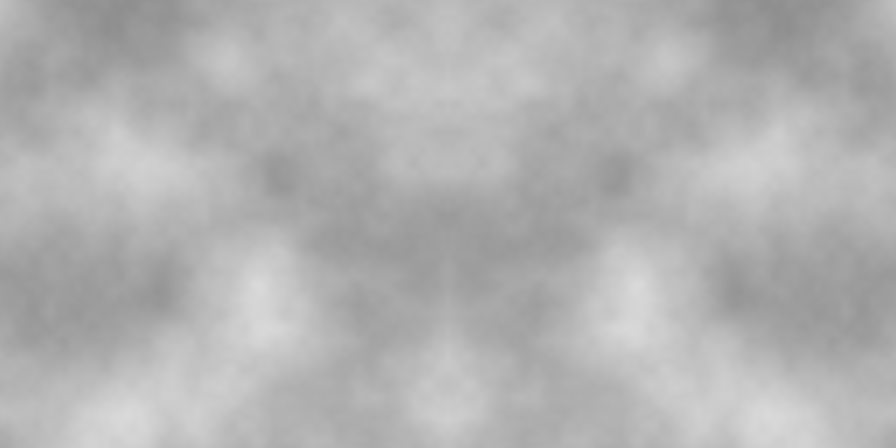
Reproduce this texture procedurally as a Shadertoy shader.

```glsl
// Soft grey clouds, mirrored about the vertical centre line.

const float TAU = 6.2831853;
const float MEAN_GREY = 0.72;
const float CLOUD_CONTRAST = 0.42;
const float BANK_CONTRAST = 0.045;
const vec2  BANK_PERIOD = vec2(0.75, 0.72); // in canvas heights
const float BANK_LEVEL = 0.35;              // height of the dark banks
const float BANK_WARP = 0.22;
const float CLOUD_SCALE = 4.0;              // coarsest cells per canvas height
const int   OCTAVES = 5;
const float GAIN = 0.5;
const vec2  SEED = vec2(17.3, 42.7);

// Integer hash of a lattice cell, from 0 to 1
float hash(vec2 cell) {
    uvec2 q = uvec2(ivec2(cell) + 4096) * uvec2(1597334673u, 3812015801u);
    uint n = (q.x ^ q.y) * 1597334673u;
    n = (n ^ (n >> 15)) * 2246822519u;
    n ^= n >> 13;
    return float(n & 65535u) / 65535.0;
}

// Smoothly interpolated value noise
float valueNoise(vec2 p) {
    vec2 cell = floor(p);
    vec2 f = fract(p);
    vec2 w = f * f * (3.0 - 2.0 * f);
    float low = mix(hash(cell), hash(cell + vec2(1.0, 0.0)), w.x);
    float high = mix(hash(cell + vec2(0.0, 1.0)), hash(cell + 1.0), w.x);
    return mix(low, high, w.y);
}

// Layered noise centred on zero
float clouds(vec2 p) {
    float sum = 0.0;
    float weight = 0.5;
    for (int i = 0; i < OCTAVES; i++) {
        sum += weight * (valueNoise(p) - 0.5);
        p = p * 2.0 + SEED;
        weight *= GAIN;
    }
    return sum;
}

// Broad alternating light and dark masses
float banks(vec2 p) {
    vec2 wave = cos(TAU * (p - vec2(0.0, BANK_LEVEL)) / BANK_PERIOD);
    return -wave.x * wave.y - 0.25 * wave.y;
}

void mainImage(out vec4 fragColor, in vec2 fragCoord) {
    // Fold the canvas so both halves show the same sky
    vec2 p = fragCoord / iResolution.y;
    p.x = abs(p.x - 0.5 * iResolution.x / iResolution.y);

    // Irregular edges for the broad masses
    vec2 q = p * CLOUD_SCALE;
    vec2 warp = vec2(clouds(q + SEED.yx), clouds(q - SEED));

    float grey = MEAN_GREY
               + CLOUD_CONTRAST * clouds(q + SEED)
               + BANK_CONTRAST * banks(p + BANK_WARP * warp);
    fragColor = vec4(vec3(clamp(grey, 0.0, 1.0)), 1.0);
}
```
